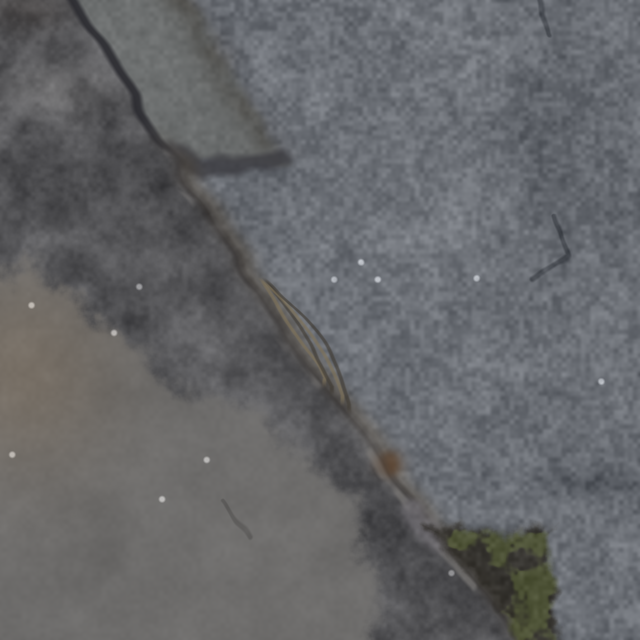
This texture is drawn by a three.js fragment shader. Its source:

```glsl
// Weathered grey concrete split by a diagonal crack, with a broken slab, damp stains, straw and moss.
varying vec2 vUv;

float hash(vec2 p) {
  vec3 q = fract(vec3(p.xyx) * 0.1031);
  q += dot(q, q.yzx + 33.33);
  return fract((q.x + q.y) * q.z);
}

float noise(vec2 p) {
  vec2 i = floor(p), f = fract(p);
  f = f * f * (3.0 - 2.0 * f);
  return mix(mix(hash(i), hash(i + vec2(1, 0)), f.x),
             mix(hash(i + vec2(0, 1)), hash(i + vec2(1, 1)), f.x), f.y);
}

float fbm(vec2 p) {
  float sum = 0.0, amp = 0.5;
  for (int i = 0; i < 5; i++) {
    sum += amp * noise(p);
    p = mat2(1.6, 1.2, -1.2, 1.6) * p + 7.3;
    amp *= 0.5;
  }
  return sum;
}

float segment(vec2 p, vec2 a, vec2 b) {
  vec2 d = b - a;
  return length(p - a - d * clamp(dot(p - a, d) / dot(d, d), 0.0, 1.0));
}

// Soft stroke: 1 on the segment, 0 beyond the width
float stroke(vec2 p, vec2 a, vec2 b, float width) {
  return 1.0 - smoothstep(width * 0.25, width, segment(p, a, b));
}

float blob(vec2 p, vec2 center, vec2 size) {
  vec2 d = (p - center) / size;
  return exp(-dot(d, d));
}

float band(float v, float lo, float hi, float soft) {
  return smoothstep(lo - soft, lo + soft, v) * (1.0 - smoothstep(hi - soft, hi + soft, v));
}

void main() {
  vec2 p = vUv;
  float cloud = fbm(p * 7.0) - 0.48;
  float mottle = fbm(p * 24.0 + 11.0) - 0.48;
  float grain = noise(p * 135.0) * 0.6 + noise(p * 75.0 + 40.0) * 0.4 - 0.5;
  vec2 w = p + 0.012 * vec2(noise(p * 38.0) - 0.5, noise(p * 38.0 + 90.0) - 0.5);

  // Signed distance across the crack, positive on the right
  float crackX = 0.115 + 0.7 * (1.0 - p.y) - 0.028 * sin(3.1416 * p.y);
  float side = (p.x - crackX + 0.016 * (noise(vec2(p.y * 28.0, 3.0)) - 0.5)) * 0.82;

  // Rough bluish pavement
  vec3 rough = vec3(0.415, 0.43, 0.455) + 0.17 * grain + 0.12 * mottle + 0.07 * cloud;
  rough += 0.035 * blob(p, vec2(0.68, 0.66), vec2(0.2, 0.1));
  rough -= 0.045 * blob(p, vec2(0.87, 0.76), vec2(0.12, 0.13));
  rough -= 0.11 * blob(w, vec2(0.93, 0.245), vec2(0.09, 0.018));
  rough += 0.035 * stroke(w, vec2(0.56, 1.0), vec2(0.79, 0.92), 0.012);
  float hairline = max(stroke(w, vec2(0.845, 1.0), vec2(0.862, 0.945), 0.006),
                       stroke(w, vec2(0.87, 0.66), vec2(0.89, 0.6), 0.006));
  hairline = max(hairline, stroke(w, vec2(0.89, 0.6), vec2(0.835, 0.56), 0.006));
  rough -= 0.12 * hairline;

  // Smoother raised slab at the top with a broken lower edge
  float slabRight = 0.30 + 0.58 * (1.0 - p.y);
  float slabBottom = 0.742 + 0.02 * (noise(vec2(p.x * 25.0, 8.0)) - 0.5);
  float slab = smoothstep(-0.015, 0.015, slabRight - w.x) * smoothstep(-0.004, 0.006, p.y - slabBottom);
  vec3 slabColor = vec3(0.425, 0.435, 0.435) + 0.08 * grain + 0.08 * mottle;
  rough = mix(rough, slabColor, slab);
  float slabStain = exp(-pow((w.x - slabRight + 0.015) / 0.035, 2.0)) * smoothstep(0.73, 0.78, p.y);
  rough -= slabStain * (0.075 + 0.2 * mottle) * vec3(0.9, 1.0, 1.1);
  float ledge = max(stroke(w, vec2(0.262, 0.765), vec2(0.31, 0.737), 0.024),
                    stroke(w, vec2(0.31, 0.737), vec2(0.44, 0.75), 0.022));
  rough = mix(rough, vec3(0.23, 0.23, 0.25), 0.8 * ledge);

  // Damp stained concrete, fading to a pale lower corner
  vec3 stained = vec3(0.325, 0.325, 0.335) + 0.08 * grain + 0.22 * mottle + 0.1 * cloud;
  stained += 0.07 * blob(w, vec2(0.09, 0.86), vec2(0.09, 0.045)) * vec3(1.0, 0.97, 0.9);
  stained += 0.07 * blob(p, vec2(0.16, 0.92), vec2(0.05, 0.07));
  stained += 0.05 * blob(p, vec2(0.32, 0.43), vec2(0.09, 0.1));
  stained += 0.03 * blob(p, vec2(0.46, 0.34), vec2(0.09, 0.08));
  stained -= 0.05 * blob(w, vec2(0.04, 0.99), vec2(0.07, 0.04)) * vec3(0.6, 0.8, 1.0);
  vec3 pale = vec3(0.425, 0.42, 0.415) + 0.025 * grain + 0.05 * mottle + 0.06 * cloud;
  pale += vec3(0.035, 0.008, -0.025) * blob(p, vec2(0.03, 0.42), vec2(0.15, 0.16));
  pale -= 0.07 * stroke(w, vec2(0.345, 0.215), vec2(0.395, 0.155), 0.006);
  float edge = min(min(0.565, 0.635 - 0.76 * p.x) - p.y, 0.58 - p.x);
  float dry = smoothstep(-0.02, 0.03, edge + 0.13 * cloud + 0.1 * mottle);
  vec3 left = mix(stained, pale, dry);
  left -= 0.03 * exp(-pow((side + 0.035) / 0.035, 2.0));

  vec3 color = mix(left, rough, smoothstep(-0.003, 0.003, side));

  // Crack: clean dark gap above, crumbled brown seam and pale lip below
  float top = smoothstep(0.72, 0.82, p.y);
  float gap = 1.0 - smoothstep(0.002, 0.011, abs(side));
  color = mix(color, vec3(0.17, 0.17, 0.19), gap * mix(0.25 + 0.6 * noise(p * 45.0), 0.9, top));
  float seam = exp(-pow((side - 0.008) / 0.016, 2.0)) * (1.0 - top);
  color = mix(color, vec3(0.34, 0.31, 0.27) + 0.25 * mottle, 0.55 * seam);
  float lip = band(side, -0.016, -0.004, 0.004) * smoothstep(0.45, 0.7, noise(p * 22.0 + 5.0));
  color = mix(color, vec3(0.5, 0.49, 0.48), 0.6 * lip * (1.0 - top));
  color = mix(color, vec3(0.44, 0.43, 0.45) + 0.12 * grain, 0.7 * stroke(w, vec2(0.64, 0.2), vec2(0.685, 0.15), 0.028));

  // Straw strands bowing out of the seam
  for (int i = 0; i < 4; i++) {
    float k = float(i);
    float t = clamp((0.57 - p.y) / (0.16 + 0.014 * k), 0.0, 1.0);
    float strandX = 0.405 + t * (0.105 + 0.012 * k) + (0.012 * k - 0.005) * sin(3.1416 * t);
    float d = abs(p.x - strandX + 0.008 * (noise(vec2(p.y * 30.0, k)) - 0.5));
    float strand = (1.0 - smoothstep(0.001, 0.005, d)) * band(p.y, 0.4 - 0.014 * k, 0.56, 0.008);
    color = mix(color, mix(vec3(0.25, 0.23, 0.2), vec3(0.5, 0.45, 0.35), mod(k + 1.0, 2.0)), 0.65 * strand);
  }
  color = mix(color, vec3(0.36, 0.25, 0.16), 0.7 * blob(w, vec2(0.61, 0.275), vec2(0.018, 0.016)));

  // Mossy pocket at the lower end
  float pocket = min(min(side + 0.004, 0.175 - p.y), 0.865 + 0.25 * max(0.06 - p.y, 0.0) - p.x);
  float moss = smoothstep(-0.008, 0.012, pocket + 0.05 * mottle);
  float leaf = smoothstep(0.42, 0.68, noise(p * 32.0 + 2.0) + 0.4 * grain);
  vec3 mossColor = mix(vec3(0.2, 0.19, 0.17), vec3(0.29, 0.31, 0.19), leaf) + 0.12 * grain;
  color = mix(color, mossColor, 0.92 * moss);

  // Scattered bright flecks
  vec2 cell = floor(p * 26.0);
  vec2 spot = 0.25 + 0.5 * vec2(hash(cell + 3.0), hash(cell + 17.0));
  float fleck = step(0.975, hash(cell + 51.0)) * (1.0 - smoothstep(0.06, 0.18, length(fract(p * 26.0) - spot)));
  color += 0.3 * fleck * (1.0 - moss) * step(p.y, 0.65);

  gl_FragColor = vec4(clamp(color, 0.0, 1.0), 1.0);
}
```
